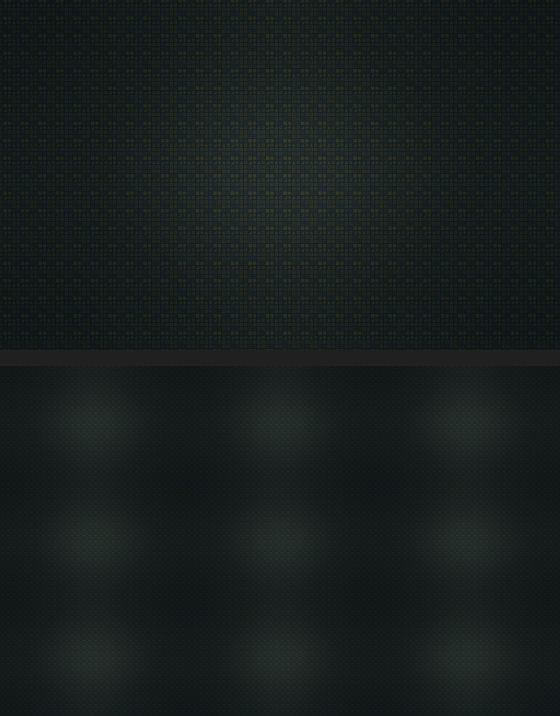
Top, the tile; bottom, the same tile 3 across and 3 down.
This pattern is drawn by a Shadertoy shader. Its source:

```glsl
// Dark blue-green cloth of tiny olive geometric symbols under a soft central glow.
#define REPEATS vec2(32.0, 20.0)
#define CELLS 4.0
#define PHASE vec2(-2.667, 2.667)
#define SAMPLES 4
#define GLOW_FALLOFF vec2(1.55, 0.85)
#define GROUND_DARK vec3(0.050, 0.078, 0.092)
#define GROUND_LIT vec3(0.122, 0.162, 0.180)
#define INK_DARK vec3(0.098, 0.112, 0.078)
#define INK_LIT vec3(0.225, 0.230, 0.148)
#define GUTTER_SHADE 0.12
#define PI 3.14159265

float box(vec2 q, vec2 halfSize) {
    vec2 d = abs(q) - halfSize;
    return max(d.x, d.y);
}

float disc(vec2 q, float radius) { return length(q) - radius; }

float plusSign(vec2 q) {
    return min(box(q, vec2(0.36, 0.11)), box(q, vec2(0.11, 0.36)));
}

float triangle(vec2 q) {
    return max(abs(q.x) * 0.87 + q.y * 0.45 - 0.17, -q.y - 0.34);
}

float cornerTriangle(vec2 q) {
    return max(max(q.x, -q.y) - 0.36, (q.y - q.x) * 0.707);
}

float frame(vec2 q) { return abs(box(q, vec2(0.28))) - 0.08; }

float ring(vec2 q) { return abs(disc(q, 0.27)) - 0.09; }

// Three upright bars
float bars(vec2 q) {
    float x = abs(fract(q.x * 3.6 + 0.5) - 0.5) / 3.6;
    return max(x - 0.075, box(q, vec2(0.38, 0.36)));
}

// Square lattice of count x count dots
float dots(vec2 q, float count, float radius) {
    vec2 u = (q / 0.8 + 0.5) * count;
    vec2 local = (fract(u) - 0.5) * 0.8 / count;
    return max(disc(local, radius), box(q, vec2(0.4)));
}

// Frame divided by a cross
float grid(vec2 q) {
    float crossLines = min(abs(q.x), abs(q.y)) - 0.05;
    return max(min(crossLines, abs(box(q, vec2(0.32))) - 0.05), box(q, vec2(0.37)));
}

// Five dots of a die
float quincunx(vec2 q) {
    return min(disc(q, 0.10), disc(abs(q) - 0.27, 0.09));
}

// Symbol by column and by row counted from the top
float symbol(vec2 q, int column, int row) {
    if (row == 0) {
        if (column == 0) return grid(q);
        if (column == 1) return bars(q);
        if (column == 2) return quincunx(q);
        return dots(q, 2.0, 0.09);
    }
    if (row == 1) {
        if (column == 0) return dots(q, 3.0, 0.08);
        if (column == 1) return quincunx(q);
        if (column == 2) return box(q, vec2(0.40));
        return disc(q, 0.41);
    }
    if (row == 2) {
        if (column == 0) return triangle(q);
        if (column == 1) return ring(q);
        if (column == 2) return cornerTriangle(q);
        return plusSign(q);
    }
    if (column == 0) return frame(q);
    if (column == 1) return bars(q);
    if (column == 2) return dots(q, 3.0, 0.08);
    return grid(q);
}

// x: ink coverage, y: gutter between cells
vec2 weave(vec2 uv, float blur) {
    vec2 p = uv * REPEATS * CELLS + PHASE;
    vec2 id = mod(floor(p), CELLS);
    vec2 q = fract(p) - 0.5;
    float d = symbol(q, int(id.x), int(CELLS - 1.0 - id.y));
    float gutter = smoothstep(0.40, 0.48, max(abs(q.x), abs(q.y)));
    return vec2(1.0 - smoothstep(-blur, blur, d), gutter);
}

void mainImage(out vec4 fragColor, in vec2 fragCoord) {
    vec2 uv = fragCoord / iResolution.xy;
    float blur = 0.5 * REPEATS.x * CELLS / (iResolution.x * float(SAMPLES));

    // Average a grid of samples inside each pixel
    vec2 cover = vec2(0.0);
    for (int j = 0; j < SAMPLES; j++)
        for (int i = 0; i < SAMPLES; i++) {
            vec2 shift = (vec2(i, j) + 0.5) / float(SAMPLES) - 0.5;
            cover += weave((fragCoord + shift) / iResolution.xy, blur);
        }
    cover /= float(SAMPLES * SAMPLES);

    // Glow that wraps smoothly at every edge
    vec2 c = cos(PI * uv);
    float glow = exp(-dot(c * c, GLOW_FALLOFF));

    vec3 ground = mix(GROUND_DARK, GROUND_LIT, glow) * (1.0 - GUTTER_SHADE * cover.y);
    vec3 ink = mix(INK_DARK, INK_LIT, glow);
    fragColor = vec4(mix(ground, ink, cover.x), 1.0);
}
```
